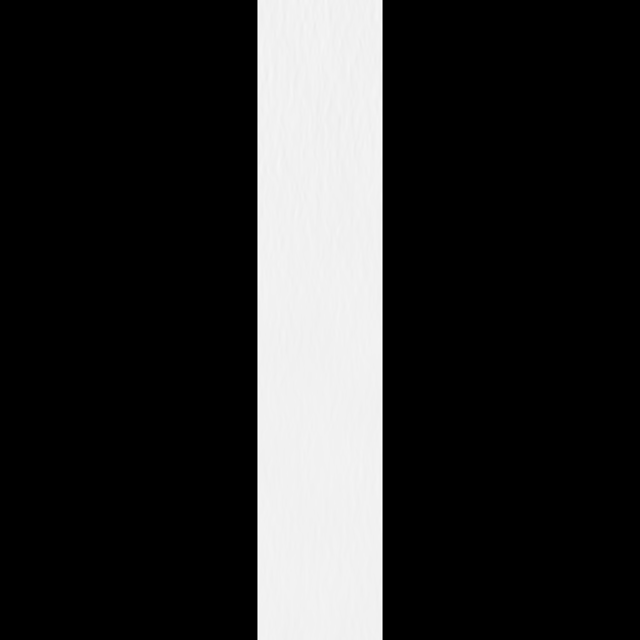
A Shadertoy shader for this background:

```glsl
// Draws a vertical strip of white crepe paper, finely grained, on black.

const vec3 BACKDROP = vec3(0.0);
const vec3 PAPER = vec3(0.945);
const float STRIP_CENTER = 0.5;
const float STRIP_HALF_WIDTH = 0.0977;

float hash(vec2 cell) {
    vec3 p = fract(vec3(cell.xyx) * 0.1031);
    p += dot(p, p.yzx + 33.33);
    return fract((p.x + p.y) * p.z);
}

float valueNoise(vec2 p) {
    vec2 cell = floor(p);
    vec2 f = fract(p);
    f = f * f * (3.0 - 2.0 * f);
    float low = mix(hash(cell), hash(cell + vec2(1.0, 0.0)), f.x);
    float high = mix(hash(cell + vec2(0.0, 1.0)), hash(cell + vec2(1.0)), f.x);
    return mix(low, high, f.y);
}

// Height of the paper: long narrow creases that sway a little
float creaseHeight(vec2 uv) {
    float sway = 0.006 * (valueNoise(uv * vec2(45.0, 38.0)) - 0.5);
    vec2 p = vec2(uv.x + sway, uv.y);
    float broad = valueNoise(p * vec2(150.0, 42.0));
    float fine = valueNoise(p * vec2(260.0, 75.0) + 17.0);
    return 0.6 * broad + 0.4 * fine;
}

// Relief lit from the side: the slope of the height across the strip
float creaseLight(vec2 uv, float reach) {
    vec2 offset = vec2(reach, 0.0);
    return creaseHeight(uv + offset) - creaseHeight(uv - offset);
}

vec3 paperColor(vec2 uv, float edgeDistance) {
    float depth = mix(0.017, 0.034, smoothstep(0.35, 0.9, uv.y));
    float relief = depth * creaseLight(uv, 0.0015);
    float mottling = 0.006 * (valueNoise(uv * vec2(24.0, 11.0)) - 0.5);
    // Bright rim along both long edges
    float rim = 0.045 * (1.0 - smoothstep(0.0015, 0.0035, edgeDistance));
    return PAPER + relief + mottling + rim;
}

void mainImage(out vec4 fragColor, in vec2 fragCoord) {
    vec2 uv = fragCoord / iResolution.xy;
    float pixel = 1.0 / iResolution.x;

    // Positive inside the strip
    float edgeDistance = STRIP_HALF_WIDTH - abs(uv.x - STRIP_CENTER);
    float coverage = clamp(edgeDistance / pixel + 0.5, 0.0, 1.0);

    vec3 color = mix(BACKDROP, paperColor(uv, edgeDistance), coverage);
    fragColor = vec4(clamp(color, 0.0, 1.0), 1.0);
}
```
